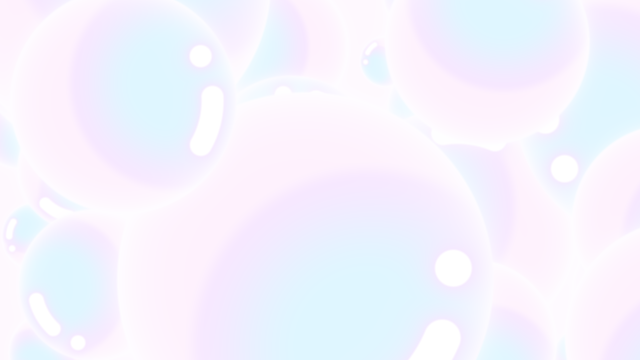
Write a Shadertoy shader that draws this background.

```glsl
#define BUBBLES 32
#define SEED 5.0
#define BASE_RADIUS 0.33
#define SHRINK 0.05
#define EDGE 0.004
#define CYAN vec3(0.875, 0.965, 1.0)
#define LILAC vec3(0.968, 0.908, 1.0)
#define BLUSH vec3(0.995, 0.945, 0.993)
#define MIST vec3(0.995, 0.992, 1.0)

float hash(float n) {
    n = fract(n * 0.1031);
    n *= n + 33.33;
    n *= n + n;
    return fract(n);
}

vec2 polar(float angle) {
    return vec2(cos(angle), sin(angle));
}

// Distance to a curved glint and the round dot next to it, in bubble radii
float glintDistance(vec2 q, float angle) {
    vec2 axis = polar(angle);
    q = vec2(dot(q, axis), dot(q, vec2(-axis.y, axis.x)));
    float along = clamp(atan(q.y, q.x), -0.28, 0.28);
    float arc = length(q - 0.79 * polar(along)) - 0.098;
    float spot = length(q - 0.79 * polar(0.76)) - 0.098;
    return min(arc, spot);
}

// Colour inside a unit bubble
vec3 bubbleColor(vec2 q, float id, float blur) {
    float tintAngle = 6.28318 * hash(id);
    float glintAngle = tintAngle - 0.35 + 2.4 * (hash(id + 40.0) - 0.5);

    // Offset inner disc: lilac at its border, cyan in its depth
    float depth = 0.95 - length(q - 0.5 * polar(tintAngle));
    vec3 inner = mix(LILAC, CYAN, smoothstep(0.0, 0.58, depth));
    vec3 col = mix(BLUSH, inner, smoothstep(-0.05, 0.06, depth));

    // Milky rim
    col = mix(col, MIST, 0.95 * pow(min(length(q), 1.0), 7.0));

    // White glints with a lilac halo
    float d = glintDistance(q, glintAngle);
    col = mix(col, LILAC, 0.85 * exp(-max(d, 0.0) * 17.0));
    return mix(col, vec3(1.0), 1.0 - smoothstep(-blur, blur, d));
}

void mainImage(out vec4 fragColor, in vec2 fragCoord) {
    vec2 uv = fragCoord / iResolution.y;
    float aspect = iResolution.x / iResolution.y;
    float blur = max(EDGE, 1.0 / iResolution.y);
    vec3 col = mix(BLUSH, MIST, 0.6);

    // Back to front: small bubbles first, every third one large
    for (int i = BUBBLES - 1; i >= 0; i--) {
        float n = float(i);
        float radius = BASE_RADIUS * exp(-SHRINK * n) * (i % 3 == 2 ? 1.75 : 1.0);

        // Evenly spread centres, reaching a little past the canvas
        vec2 spread = fract(vec2(0.99, 0.12) + n * vec2(0.2451, 0.5698));
        vec2 center = mix(vec2(-0.08), vec2(1.08), spread) * vec2(aspect, 1.0);

        vec2 q = (uv - center) / radius;
        float dist = length(q) - 1.0;
        float softness = blur / radius;

        // Faint haze around the bubble, then its body
        col = mix(col, MIST, 0.5 * exp(-max(dist, 0.0) * 16.0));
        float body = 1.0 - smoothstep(-softness, softness, dist);
        col = mix(col, bubbleColor(q, n + SEED, softness), body);
    }

    fragColor = vec4(col, 1.0);
}
```
